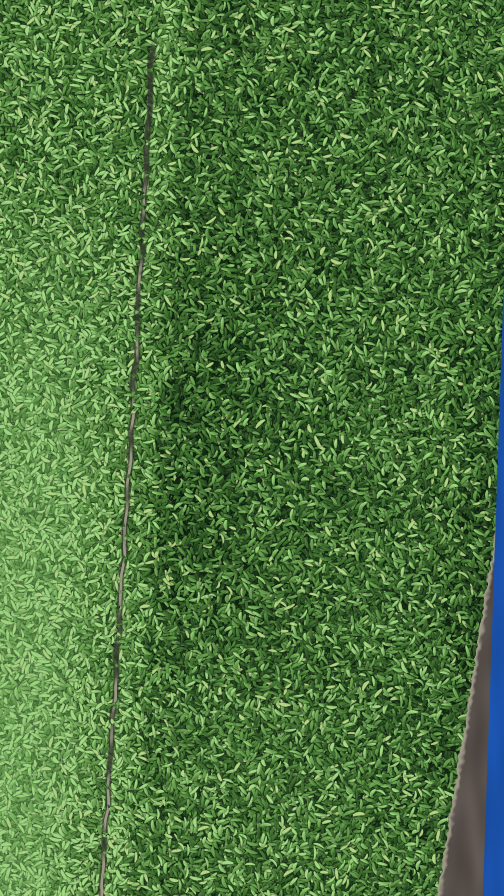
Reproduce this texture procedurally as a Shadertoy shader.

```glsl
// A roll of artificial turf with a frayed seam, next to a blue post.

const vec3 SHADOW = vec3(0.07, 0.16, 0.07);
const vec3 DEEP   = vec3(0.16, 0.30, 0.14);
const vec3 MID    = vec3(0.26, 0.45, 0.19);
const vec3 FRESH  = vec3(0.40, 0.62, 0.30);
const vec3 PALE   = vec3(0.64, 0.85, 0.51);
const vec3 STRAW  = vec3(0.72, 0.83, 0.52);
const vec3 HAZE   = vec3(0.56, 0.78, 0.46);
const vec3 THREAD = vec3(0.62, 0.60, 0.53);
const vec3 BACKING = vec3(0.19, 0.20, 0.17);
const vec3 FLOOR  = vec3(0.34, 0.31, 0.29);
const vec3 BLUE   = vec3(0.11, 0.33, 0.69);

const float CELL = 0.0085;
const int LAYERS = 5;

vec2 hash2(vec2 p) {
    vec3 q = fract(p.xyx * vec3(0.1031, 0.1030, 0.0973));
    q += dot(q, q.yzx + 33.33);
    return fract((q.xx + q.yz) * q.zy);
}

float cornerSlope(vec2 cell, vec2 offset) {
    float a = 6.2832 * hash2(cell).x;
    return dot(vec2(cos(a), sin(a)), offset);
}

float gradientNoise(vec2 p) {
    vec2 i = floor(p), f = fract(p);
    vec2 u = f * f * f * (f * (f * 6.0 - 15.0) + 10.0);
    vec2 e = vec2(0.0, 1.0);
    return mix(mix(cornerSlope(i, f), cornerSlope(i + e.yx, f - e.yx), u.x),
               mix(cornerSlope(i + e, f - e), cornerSlope(i + e.yy, f - e.yy), u.x), u.y);
}

// Green ramp from shadow (0) to sunlit tip (1)
vec3 turfColor(float t) {
    vec3 c = mix(SHADOW, DEEP, smoothstep(0.0, 0.2, t));
    c = mix(c, MID, smoothstep(0.2, 0.45, t));
    c = mix(c, FRESH, smoothstep(0.45, 0.7, t));
    return mix(c, PALE, smoothstep(0.7, 1.0, t));
}

float seamX(float y) { return 0.112 + 0.061 * y + 0.012 * y * (1.0 - y); }
float rollEdgeX(float y) { return 0.488 + 0.16 * y; }
float postX(float y) { return 0.539 + 0.034 * y; }

// Broad light over the roll; s is the signed distance from the seam
float regionTone(vec2 p, float s) {
    float left = mix(0.82, 0.60, smoothstep(0.35, 1.0, p.y))
               - 0.10 * smoothstep(-0.05, 0.0, s);
    float shade = exp(-pow((s - 0.08) / 0.07, 2.0))
                * smoothstep(0.2, 0.45, p.y) * smoothstep(0.85, 0.6, p.y);
    float right = 0.49 - 0.10 * shade
                + 0.22 * smoothstep(0.045, 0.012, s)
                + 0.09 * smoothstep(0.4, 0.0, p.y)
                - 0.13 * smoothstep(0.10, 0.0, rollEdgeX(p.y) - p.x);
    return mix(left, right, smoothstep(-0.008, 0.008, s))
         + 0.12 * gradientNoise(p * 32.0) + 0.06 * gradientNoise(p * 9.0);
}

// Paints one short curved blade over the turf
vec3 paintBlade(vec3 under, vec2 q, vec2 id, float tone, float blur) {
    vec2 shape = hash2(id + 37.0), look = hash2(id + 71.0);
    float angle = 3.1416 * shape.x;
    float c = cos(angle), s = sin(angle);
    q = vec2(c * q.x + s * q.y, c * q.y - s * q.x);
    float halfLength = mix(0.0038, 0.0070, shape.y);
    float along = q.x / halfLength;
    q.y += (look.y - 0.5) * 0.003 * along * along;
    float halfWidth = mix(0.0013, 0.0021, look.y) * (1.0 - 0.55 * min(along * along, 1.0));
    float d = max(abs(q.x) - halfLength, abs(q.y) - halfWidth);

    float light = tone + 0.72 * (look.x - 0.5) + 0.10 * along
                + 0.08 * clamp(q.y / halfWidth, -1.0, 1.0);
    vec3 color = mix(turfColor(light), STRAW, 0.75 * step(0.95, look.x));
    under *= 1.0 - 0.25 * smoothstep(0.0018, 0.0, d);
    return mix(under, color, smoothstep(blur, -blur, d));
}

vec3 turf(vec2 p, float tone, float blur) {
    vec3 color = turfColor(tone - 0.38);
    for (int layer = 0; layer < LAYERS; layer++) {
        float height = float(layer) / float(LAYERS - 1);
        vec2 shift = vec2(0.37, 0.61) * float(layer);
        vec2 home = floor(p / CELL + shift);
        for (int k = 0; k < 9; k++) {
            vec2 cell = home + vec2(k % 3 - 1, k / 3 - 1);
            vec2 id = cell + 157.0 * float(layer);
            vec2 center = (cell + hash2(id) - shift) * CELL;
            color = paintBlade(color, p - center, id, tone + 0.36 * (height - 0.6), blur);
        }
    }
    return color;
}

void mainImage(out vec4 fragColor, in vec2 fragCoord) {
    vec2 p = fragCoord / iResolution.y;
    float blur = 0.75 / iResolution.y;
    float s = p.x - seamX(p.y);
    vec3 color = turf(p, regionTone(p, s), blur);

    // Pale glare on the lower left
    color = mix(color, HAZE, 0.28 * smoothstep(0.0, -0.10, s) * smoothstep(0.9, 0.3, p.y));

    // Seam: dark backing with a broken light thread, overgrown by tufts
    float seam = abs(s + 0.004 * gradientNoise(vec2(3.5, p.y * 38.0)));
    float open = smoothstep(0.96, 0.94, p.y) * smoothstep(-0.35, -0.1, gradientNoise(p * 110.0));
    color = mix(color, BACKING, 0.8 * open * smoothstep(0.0045, 0.0018, seam));
    float thread = smoothstep(-0.25, 0.2, gradientNoise(vec2(8.2, p.y * 24.0)))
                 * smoothstep(0.88, 0.75, p.y);
    color = mix(color, THREAD, thread * open * smoothstep(0.0022, 0.0008, seam));

    // Floor behind the ragged roll edge
    float edge = p.x - rollEdgeX(p.y) + 0.004 * gradientNoise(p * 130.0);
    vec3 ground = FLOOR * (1.0 + 0.3 * gradientNoise(p * vec2(50.0, 14.0)));
    ground = mix(THREAD, ground, smoothstep(0.001, 0.006, edge));
    color = mix(color, ground, smoothstep(-blur, blur, edge));

    // Blue post in front
    float post = p.x - postX(p.y);
    vec3 paint = BLUE * (0.95 + 0.15 * gradientNoise(p * vec2(60.0, 8.0)));
    color = mix(color, paint, smoothstep(-blur, blur, post));

    fragColor = vec4(color, 1.0);
}
```
